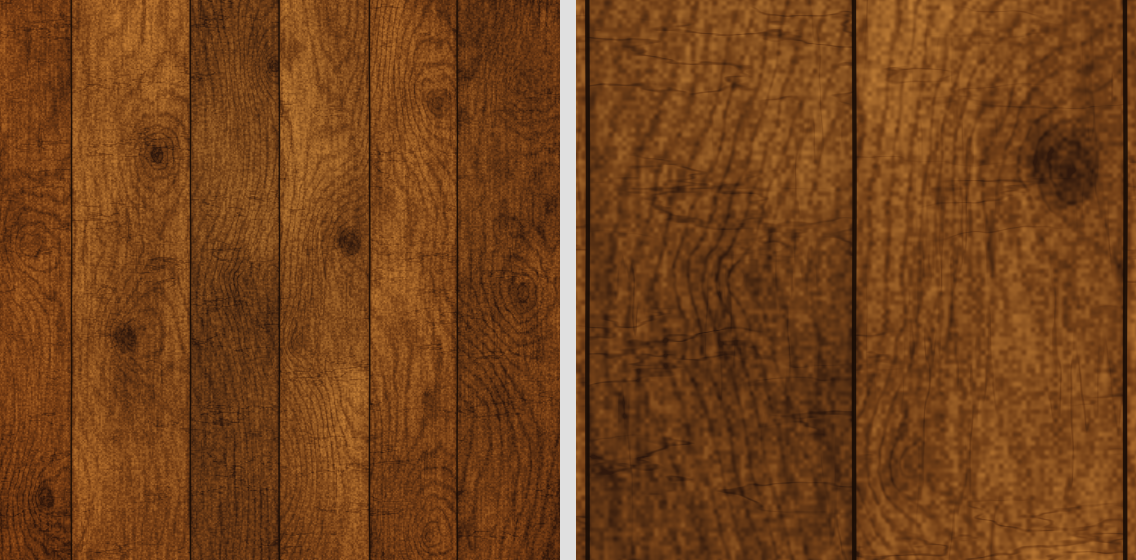
Left, the full canvas; right, a detail of the centre.
This texture is drawn by a WebGL 1 fragment shader. Its source:

```glsl
precision highp float;
// Six aged vertical wood planks with wavy grain, knots, fine cracks and dark seams.
uniform vec2 u_resolution;

#define SEAM_HALF_WIDTH 0.0013
#define SEAM_SHADE 0.20
#define RING_DENSITY 38.0
#define RING_WAVE 9.0
#define RING_DEPTH 0.19
#define KNOT_PULL 8.0
#define CRACK_DEPTH 0.20
#define FIBER_DEPTH 0.20
#define SPECKLE_DEPTH 0.44
#define BLOTCH_DEPTH 0.55
#define VIGNETTE 0.66
#define EXPOSURE 0.17

const vec3 DARK_WOOD = vec3(0.19, 0.095, 0.045);
const vec3 MID_WOOD = vec3(0.46, 0.25, 0.088);
const vec3 PALE_WOOD = vec3(0.75, 0.48, 0.20);
const vec3 SEAM_COLOR = vec3(0.09, 0.045, 0.02);

float hash(vec2 p) {
  vec3 q = fract(p.xyx * vec3(0.1031, 0.1030, 0.0973));
  q += dot(q, q.yzx + 33.33);
  return fract((q.x + q.y) * q.z);
}

float noise(vec2 p) {
  vec2 i = floor(p), f = fract(p);
  f = f * f * (3.0 - 2.0 * f);
  return mix(mix(hash(i), hash(i + vec2(1.0, 0.0)), f.x),
             mix(hash(i + vec2(0.0, 1.0)), hash(i + vec2(1.0, 1.0)), f.x), f.y);
}

float fbm(vec2 p) {
  float sum = 0.0, amp = 0.5;
  for (int i = 0; i < 4; i++) {
    sum += amp * noise(p);
    p = p * 2.03 + 17.3;
    amp *= 0.5;
  }
  return sum / 0.9375;
}

// Plank layout: span = left and right edge, tone = brightness and redness,
// knots = center x, center y, radius, darkness.
void getPlank(float x, out vec2 span, out vec2 tone, out vec4 knotA, out vec4 knotB) {
  span = vec2(-1.0, 0.1276); tone = vec2(0.47, 0.65);
  knotA = vec4(0.076, 0.110, 0.024, 0.25); knotB = vec4(0.045, 0.56, 0.030, 0.0);
  if (x > 0.1276) {
    span = vec2(0.1276, 0.340); tone = vec2(0.61, 0.35);
    knotA = vec4(0.279, 0.723, 0.017, 0.52); knotB = vec4(0.224, 0.400, 0.026, 0.46);
  }
  if (x > 0.340) {
    span = vec2(0.340, 0.4987); tone = vec2(0.41, 0.15);
    knotA = vec4(0.488, 0.883, 0.013, 0.28); knotB = vec4(0.430, 0.50, 0.035, 0.05);
  }
  if (x > 0.4987) {
    span = vec2(0.4987, 0.660); tone = vec2(0.60, 0.25);
    knotA = vec4(0.625, 0.568, 0.026, 0.40); knotB = vec4(0.530, 0.390, 0.022, 0.22);
  }
  if (x > 0.660) {
    span = vec2(0.660, 0.8165); tone = vec2(0.48, 0.4);
    knotA = vec4(0.779, 0.815, 0.025, 0.30); knotB = vec4(0.765, 0.04, 0.020, 0.10);
  }
  if (x > 0.8165) {
    span = vec2(0.8165, 2.0); tone = vec2(0.47, 0.3);
    knotA = vec4(0.9375, 0.473, 0.030, 0.24); knotB = vec4(0.920, 0.85, 0.030, 0.04);
  }
}

// x = pull on the growth rings, y = darkening of core and halo.
vec2 knotEffect(vec2 p, vec4 knot) {
  vec2 offset = (p - knot.xy) * vec2(1.0, 0.8);
  float d = max(length(offset) / knot.z + 0.6 * (fbm(p * 40.0) - 0.5), 0.0);
  float core = 1.0 - smoothstep(0.45, 1.05, d);
  return vec2(exp(-0.3 * d), knot.w * (0.6 * core + 0.6 * exp(-0.55 * d)));
}

// Thin wandering lines where a stretched noise crosses its middle.
float cracks(vec2 p, vec2 stretch) {
  float line = 1.0 - smoothstep(0.0, 0.05, abs(fbm(p * stretch) - 0.5));
  return line * smoothstep(0.40, 0.85, noise(p * stretch * 0.6 + 7.0));
}

void main() {
  vec2 p = gl_FragCoord.xy / u_resolution;
  vec2 span, tone;
  vec4 knotA, knotB;
  float edgeX = p.x + 0.0012 * (noise(vec2(3.0, p.y * 9.0)) - 0.5);
  getPlank(edgeX, span, tone, knotA, knotB);
  vec2 q = p + vec2(0.0, span.y * 37.0);

  // Growth rings, arched by smooth noise and bent around the knots
  vec2 knots = knotEffect(p, knotA) + knotEffect(p, knotB);
  float field = RING_DENSITY * p.x + RING_WAVE * noise(q * vec2(8.0, 2.6))
              + 2.0 * noise(q * vec2(14.0, 7.0)) + KNOT_PULL * knots.x
              + 0.45 * noise(q * vec2(70.0, 30.0));
  float ring = pow(0.5 + 0.5 * sin(6.2832 * field), 4.0);
  float ringFade = 0.3 + 1.1 * noise(q * vec2(10.0, 6.0));

  // Wear, fibers and speckle
  float blotch = fbm(q * vec2(8.0, 4.5) + 4.0) - 0.5;
  float fiber = noise(q * vec2(270.0, 24.0)) - 0.5;
  float speckle = 0.7 * noise(p * 370.0) + 0.3 * noise(p * vec2(210.0, 260.0) + 9.0) - 0.5;
  float crack = cracks(q, vec2(17.0, 68.0)) + 0.7 * cracks(q + 5.0, vec2(64.0, 11.0));

  // Broad light, strongest above the middle
  vec2 fromLight = (p - vec2(0.47, 0.62)) * vec2(1.0, 0.85);
  float falloff = dot(fromLight, fromLight);
  float value = tone.x + EXPOSURE - VIGNETTE * falloff + BLOTCH_DEPTH * blotch
              + FIBER_DEPTH * fiber + SPECKLE_DEPTH * speckle
              - RING_DEPTH * ring * ringFade - CRACK_DEPTH * crack - knots.y;
  float seam = min(edgeX - span.x, span.y - edgeX);
  value = clamp(value - SEAM_SHADE * exp(-seam / 0.004), 0.0, 1.0);

  vec3 color = mix(DARK_WOOD, MID_WOOD, min(value * 2.0, 1.0));
  color = mix(color, PALE_WOOD, max(value * 2.0 - 1.0, 0.0));
  float red = tone.y + 1.6 * falloff - 0.5;
  color *= 1.0 + red * vec3(0.06, -0.04, -0.18);

  float soft = 0.7 / u_resolution.x;
  float seamMask = 1.0 - smoothstep(SEAM_HALF_WIDTH - soft, SEAM_HALF_WIDTH + soft, seam);
  gl_FragColor = vec4(mix(color, SEAM_COLOR, 0.9 * seamMask), 1.0);
}
```
